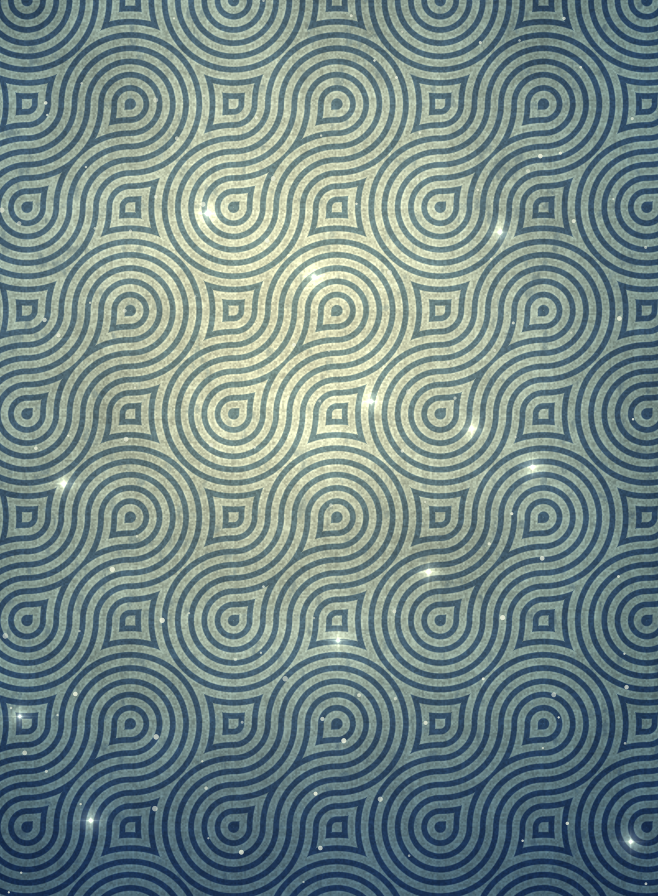
Reproduce this pattern procedurally as a Shadertoy shader.

```glsl
// Interlocking ringed teardrops in faded teal and cream, lit from upper centre, with dust and sparkles.
#define CELL 0.1570                // tile side, in canvas widths
#define ORIGIN vec2(0.041, 0.158)  // a tile corner, from the top left
#define RINGS 7.8                  // stripes along one tile side
#define PHASE 0.21                 // shift of the stripes away from teardrop centres
#define BAND 0.285                 // half width of a pale stripe
#define GLOW_CENTRE vec2(0.44, 0.50)
#define GLOW_FALLOFF 4.3
#define GRAIN 0.12
#define DUST_GRID 12.0
#define SPARKLE_GRID 4.5

float hash(vec2 p) {
    vec3 q = fract(vec3(p.xyx) * 0.1031);
    q += dot(q, q.yzx + 33.33);
    return fract((q.x + q.y) * q.z);
}

float noise(vec2 p) {
    vec2 i = floor(p), f = fract(p);
    f = f * f * (3.0 - 2.0 * f);
    return mix(mix(hash(i), hash(i + vec2(1, 0)), f.x),
               mix(hash(i + vec2(0, 1)), hash(i + 1.0), f.x), f.y);
}

float fbm(vec2 p) {
    float sum = 0.0, amp = 0.5;
    for (int i = 0; i < 4; i++) {
        sum += amp * noise(p);
        p = p * 2.03 + 17.1;
        amp *= 0.5;
    }
    return sum;
}

// Ring coordinate: 0 at teardrop centres, 1 at the small squares between them.
float ringCoord(vec2 g) {
    vec2 id = floor(g), f = fract(g);
    if (mod(id.x + id.y, 2.0) > 0.5) f.x = 1.0 - f.x;
    bool joined = mod(id.x, 2.0) < 0.5 && mod(id.y, 2.0) < 0.5;
    if (joined) return 1.0 - min(length(f), length(f - 1.0));
    return min(length(f - vec2(1, 0)), length(f - vec2(0, 1)));
}

// Small round specks of varied size and brightness.
float dust(vec2 p, float px) {
    vec2 g = p * DUST_GRID, id = floor(g);
    float sum = 0.0;
    for (int y = -1; y <= 1; y++)
    for (int x = -1; x <= 1; x++) {
        vec2 c = id + vec2(x, y);
        vec2 pos = c + vec2(hash(c + 3.7), hash(c + 9.2));
        float d = length(g - pos) / DUST_GRID;
        float size = mix(0.0016, 0.0042, pow(hash(c + 21.4), 2.0));
        float shown = step(0.35, hash(c + 41.8));
        sum += shown * mix(0.6, 1.0, hash(c + 5.1)) * smoothstep(size + px, size - px, d);
    }
    return min(sum, 1.0);
}

// Soft glows with thin crossed rays.
float sparkles(vec2 p) {
    vec2 g = p * SPARKLE_GRID, id = floor(g);
    float sum = 0.0;
    for (int y = -1; y <= 1; y++)
    for (int x = -1; x <= 1; x++) {
        vec2 c = id + vec2(x, y);
        vec2 pos = c + vec2(hash(c + 61.3), hash(c + 77.9));
        vec2 d = abs(g - pos) / SPARKLE_GRID;
        float halo = 0.30 * exp(-dot(d, d) * 4000.0) + 0.7 * exp(-dot(d, d) * 90000.0);
        float rays = exp(-d.x * 800.0 - d.y * 75.0) + exp(-d.y * 800.0 - d.x * 75.0);
        sum += step(0.5, hash(c + 13.6)) * (halo + 0.3 * rays);
    }
    return sum;
}

void mainImage(out vec4 fragColor, in vec2 fragCoord) {
    float px = 1.0 / iResolution.x;
    vec2 p = vec2(fragCoord.x, iResolution.y - fragCoord.y) * px;

    // Striped tiles
    float t = fract(ringCoord((p - ORIGIN) / CELL) * RINGS - PHASE);
    float aa = 0.8 * RINGS * px / CELL;
    float pale = smoothstep(BAND + aa, BAND - aa, abs(t - 0.5));
    float rim = smoothstep(0.14 - aa, 0.14 + aa, abs(t - 0.5));

    // Light pool over teal and cream
    vec2 q = (p - GLOW_CENTRE) * vec2(1.05, 0.85);
    float glow = exp(-GLOW_FALLOFF * dot(q, q));
    vec3 groove = mix(vec3(0.10, 0.20, 0.33), vec3(0.48, 0.57, 0.54), glow);
    vec3 cream = mix(vec3(0.37, 0.48, 0.49), vec3(0.89, 0.89, 0.74), glow);
    cream *= mix(0.97, 1.04, rim);
    vec3 col = mix(groove, cream, pale);
    float bottomShade = smoothstep(0.0, 0.28, fragCoord.y / iResolution.y);
    col *= mix(vec3(0.72, 0.78, 0.88), vec3(1.0), bottomShade);

    // Worn cloth: blotches, weave and fine grain
    float blotch = fbm(p * 6.0) - 0.47;
    float weave = noise(p * vec2(260.0, 30.0)) + noise(p * vec2(30.0, 260.0)) - 1.0;
    float grain = noise(p * 400.0) - 0.5;
    col *= 1.0 + 0.30 * blotch + 0.09 * weave + 2.0 * GRAIN * grain;
    float scuff = smoothstep(0.60, 0.80, fbm(p * vec2(70.0, 45.0) + 8.0));
    col = mix(col, groove, 0.35 * scuff);

    // Dust and sparkles
    col = mix(col, vec3(0.96, 0.97, 0.88), 0.85 * dust(p, 0.6 * px));
    col += vec3(0.80, 0.78, 0.62) * sparkles(p);
    fragColor = vec4(clamp(col, 0.0, 1.0), 1.0);
}
```
